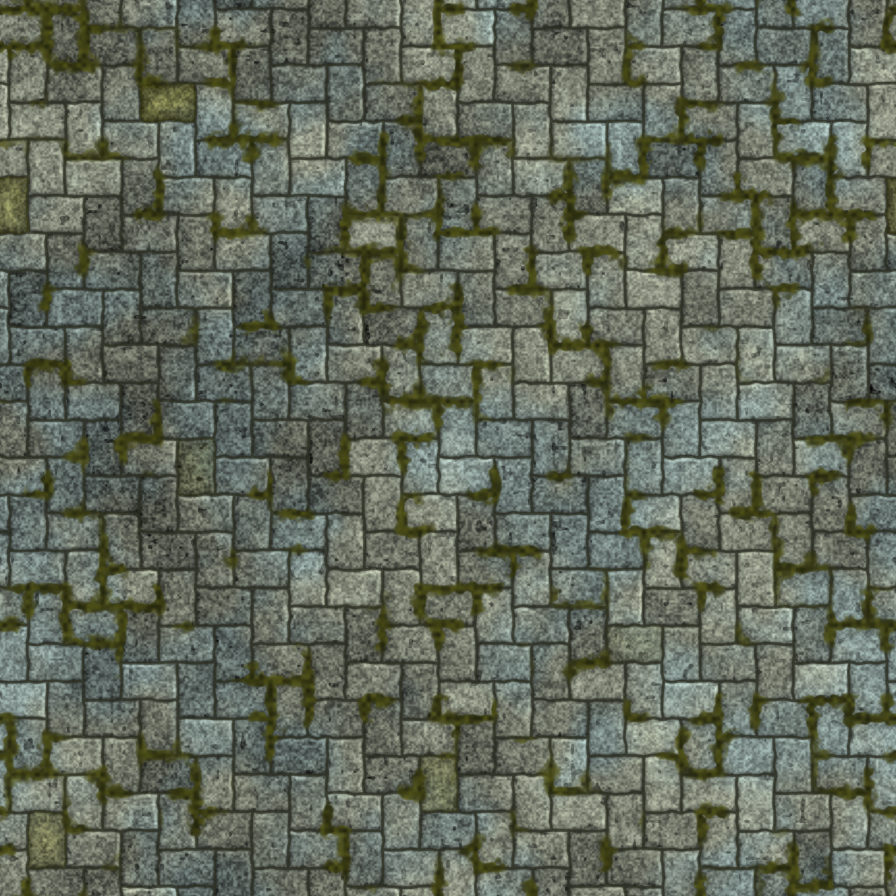
Give the GLSL for this texture, as a WebGL 1 fragment shader.

```glsl
precision highp float;
uniform vec2 u_resolution;

const float GRID = 48.0;  // canvas side in units; a paver is 3 by 2 units

float hash(vec2 p) {
  vec3 a = fract(vec3(p.xyx) * vec3(0.1031, 0.1030, 0.0973));
  a += dot(a, a.yzx + 33.33);
  return fract((a.x + a.y) * a.z);
}

// Value noise that wraps at the canvas border, with k cells per unit
float noise(vec2 p, float k, float seed) {
  p *= k;
  vec2 i = floor(p), f = fract(p);
  f = f * f * (3.0 - 2.0 * f);
  float period = GRID * k;
  vec2 a = mod(i, period) + seed, b = mod(i + 1.0, period) + seed;
  return mix(mix(hash(a), hash(vec2(b.x, a.y)), f.x),
             mix(hash(vec2(a.x, b.y)), hash(b), f.x), f.y);
}

float cloud(vec2 p, float k, float seed) {
  return 0.55 * noise(p, k, seed) + 0.3 * noise(p, k * 2.0, seed + 7.0)
       + 0.15 * noise(p, k * 4.0, seed + 13.0);
}

// Herringbone lookup: nearest paver's signed distance, center and half size
float findPaver(vec2 p, out vec2 center, out vec2 halfSize) {
  float best = 1e3;
  for (int i = 0; i < 4; i++) {
    float upright = mod(float(i), 2.0);
    float back = floor(float(i) * 0.5);
    vec2 h = mix(vec2(1.5, 1.0), vec2(1.0, 1.5), upright);
    vec2 start = vec2(3.0 * upright, 0.0);
    vec2 q = p - start;
    float n = floor((q.x + q.y) / 6.0);
    float m = floor((q.x - q.y + 2.0 + upright) / 4.0) - back;
    vec2 c = start + m * vec2(2.0, -2.0) + n * vec2(3.0) + h;
    vec2 d = abs(p - c) - h + 0.15;
    float dist = length(max(d, 0.0)) + min(max(d.x, d.y), 0.0) - 0.15;
    if (dist < best) {
      best = dist;
      center = c;
      halfSize = h;
    }
  }
  return best;
}

void main() {
  vec2 uv = gl_FragCoord.xy / u_resolution;
  vec2 p = vec2(uv.x, 1.0 - uv.y) * GRID;
  float px = GRID / min(u_resolution.x, u_resolution.y);

  // Pavers with slightly ragged edges
  vec2 ragged = vec2(noise(p, 2.0, 3.0), noise(p, 2.0, 19.0)) - 0.5;
  vec2 origin = vec2(17.5, 18.5), center, halfSize;
  vec2 local = p - origin + 0.13 * ragged;
  float inset = -findPaver(local, center, halfSize);
  vec2 q = local - center;
  vec2 id = floor((center + origin) * 2.0 + 0.5);
  float patternTone = hash(mod(id, 24.0) + 41.0);
  float ownTone = hash(mod(id, 96.0) + 5.0);

  // Broad stains, paver tones and stone grain
  float broad = 0.5 * cos(6.2832 * (uv.x - 0.75)) + 0.5 * cos(6.2832 * (uv.y - 0.1));
  float stain = cloud(p, 0.125, 23.0);
  float blotch = cloud(p, 1.0, 31.0);
  float grain = noise(p, 5.0, 47.0) + noise(p, 9.0, 53.0) - 1.0;
  float light = 0.475 + 0.045 * broad + 0.28 * (stain - 0.5)
              + 0.10 * (patternTone - 0.5) + 0.07 * (ownTone - 0.5)
              + 0.16 * (blotch - 0.5) + 0.20 * grain;

  // Worn rims, brighter at the top and right
  float wear = smoothstep(0.25, 0.7, noise(p, 1.0, 61.0)) * (0.35 + 0.65 * patternTone);
  float rightRim = smoothstep(0.36, 0.12, halfSize.x - q.x);
  float topRim = smoothstep(0.34, 0.12, halfSize.y + q.y);
  float rim = smoothstep(0.3, 0.12, inset);
  light += wear * (0.20 * max(rightRim, topRim) + 0.07 * rim);
  light -= 0.06 * smoothstep(0.4, 0.1, min(halfSize.x + q.x, halfSize.y - q.y));

  // Small dark pits
  float pits = smoothstep(0.79, 0.9, noise(p, 3.0, 71.0)) * smoothstep(0.4, 0.6, blotch);
  light -= 0.17 * pits;

  float cool = smoothstep(0.35, 0.7, cloud(p, 0.25, 83.0));
  vec3 color = light * mix(vec3(0.99, 1.03, 0.91), vec3(0.92, 1.04, 1.01), cool);

  // Thin dark joints with a soft shadow
  color *= 1.0 - 0.30 * smoothstep(0.24, 0.05, inset);
  float joint = 1.0 - smoothstep(0.03, 0.05 + max(px, 0.07), inset);
  color = mix(color, vec3(0.17, 0.18, 0.13), 0.78 * joint);

  // Moss creeping out of some joints
  float damp = smoothstep(0.53, 0.73, noise(p, 0.5, 97.0) + 0.15 * (stain - 0.5));
  float tuft = noise(p, 3.0, 101.0);
  float reach = 0.10 + 0.55 * damp * tuft;
  float moss = damp * (1.0 - smoothstep(reach * 0.45, reach + px, inset));
  vec3 mossColor = mix(vec3(0.17, 0.18, 0.05), vec3(0.42, 0.43, 0.11), noise(p, 4.0, 109.0));
  color = mix(color, mossColor, 0.88 * moss);
  color *= 1.0 - 0.22 * damp * smoothstep(0.7, 0.1, inset);

  // A few pavers overgrown with olive lichen
  float overgrown = smoothstep(0.982, 0.997, hash(mod(id, 96.0) + 127.0));
  float film = overgrown * (0.45 + 0.45 * blotch);
  vec3 lichen = mix(vec3(0.22, 0.22, 0.06), vec3(0.50, 0.50, 0.25), smoothstep(0.0, 0.9, inset));
  color = mix(color, lichen * (1.0 + 0.4 * grain), film);

  gl_FragColor = vec4(clamp(color, 0.0, 1.0), 1.0);
}
```
